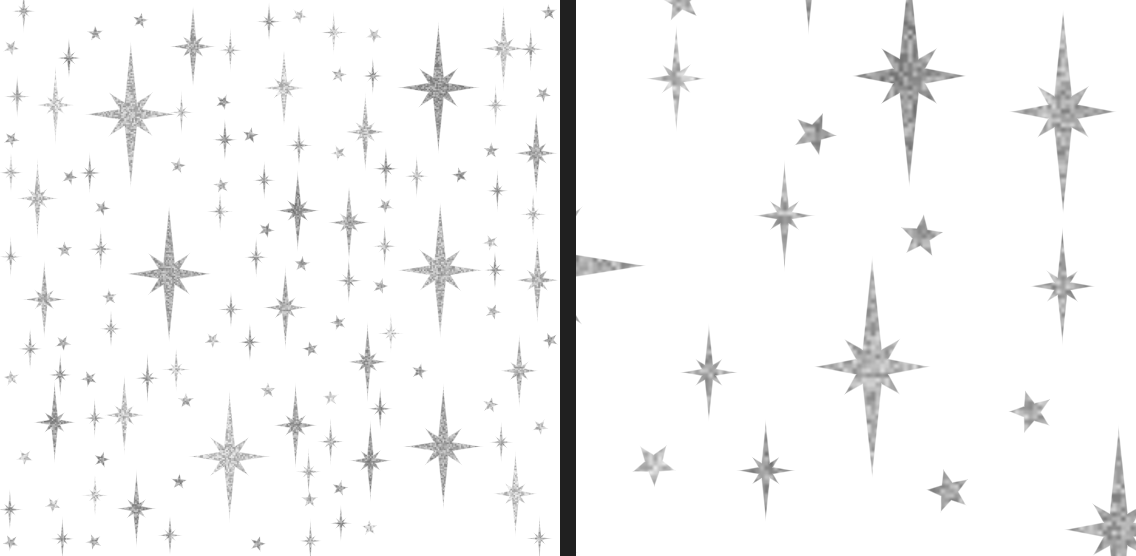
Left: the whole. Right: its middle third, enlarged.
Reproduce this pattern procedurally as a WebGL 1 fragment shader.

```glsl
precision highp float;
// Scattered silver glitter sparkles and small five-pointed stars on white.

uniform vec2 u_resolution;

const float PI = 3.14159265;

// A jittered grid whose columns are shifted at random.
struct Layer {
  vec2 cell;
  vec2 jitter;
  float stagger;
  float seed;
};

float hash(vec2 p, float seed) {
  return fract(sin(dot(p, vec2(127.1, 311.7)) + seed * 17.13) * 43758.5453);
}

float valueNoise(vec2 p, float seed) {
  vec2 i = floor(p), f = fract(p);
  f = f * f * (3.0 - 2.0 * f);
  float low = mix(hash(i, seed), hash(i + vec2(1.0, 0.0), seed), f.x);
  float high = mix(hash(i + vec2(0.0, 1.0), seed), hash(i + 1.0, seed), f.x);
  return mix(low, high, f.y);
}

// Grid placement
float columnShift(float column, Layer g) {
  return g.stagger * hash(vec2(column, 0.5), g.seed + 2.0);
}

vec2 nearCell(vec2 p, vec2 offset, Layer g) {
  float column = floor(p.x / g.cell.x) + offset.x;
  return vec2(column, floor(p.y / g.cell.y - columnShift(column, g)) + offset.y);
}

vec2 starCentre(vec2 id, Layer g) {
  vec2 wobble = vec2(hash(id, g.seed), hash(id, g.seed + 1.0)) - 0.5;
  return (id + 0.5 + g.jitter * wobble + vec2(0.0, columnShift(id.x, g))) * g.cell;
}

bool fits(vec2 centre, vec2 extent, vec2 canvas) {
  return all(greaterThan(centre, extent)) && all(lessThan(centre, canvas - extent));
}

// Shapes, as approximate signed distances
float rhombus(vec2 p, vec2 r) {
  return (abs(p.x) / r.x + abs(p.y) / r.y - 1.0) * r.x * r.y / length(r);
}

float sparkle(vec2 p, float tall, float wide) {
  p = abs(p);
  vec2 diagonal = vec2(p.x + p.y, p.x - p.y) * 0.7071;
  float cross = min(rhombus(p, vec2(0.105 * tall, tall)), rhombus(p, vec2(wide, 0.1 * tall)));
  return min(cross, rhombus(diagonal, vec2(0.68 * wide, 0.1 * tall)));
}

float fiveStar(vec2 p, float radius, float turn) {
  float sector = 2.0 * PI / 5.0;
  float a = abs(mod(atan(p.y, p.x) + turn, sector) - 0.5 * sector);
  vec2 q = length(p) * vec2(cos(a), sin(a));
  vec2 tip = vec2(radius, 0.0);
  vec2 edge = 0.43 * radius * vec2(cos(PI / 5.0), sin(PI / 5.0)) - tip;
  return dot(q - tip, normalize(vec2(edge.y, -edge.x)));
}

// True when p lies inside the clear zone of a large star
bool nearLarge(vec2 p, Layer large, vec2 zone) {
  bool hit = false;
  for (int k = 0; k < 9; k++) {
    vec2 id = nearCell(p, vec2(mod(float(k), 3.0), floor(float(k) / 3.0)) - 1.0, large);
    if (length((p - starCentre(id, large)) / zone) < 1.0) hit = true;
  }
  return hit;
}

bool mediumShown(vec2 centre, Layer large, vec2 canvas) {
  return fits(centre, vec2(0.03, 0.06), canvas) && !nearLarge(centre, large, vec2(0.1, 0.17));
}

bool nearMedium(vec2 p, Layer medium, Layer large, vec2 canvas) {
  bool hit = false;
  for (int k = 0; k < 9; k++) {
    vec2 id = nearCell(p, vec2(mod(float(k), 3.0), floor(float(k) / 3.0)) - 1.0, medium);
    vec2 centre = starCentre(id, medium);
    if (length((p - centre) / vec2(0.048, 0.085)) < 1.0 && mediumShown(centre, large, canvas)) hit = true;
  }
  return hit;
}

// Lays a star of grainy silver over the shade below
float paint(float shade, float d, float soft, float pick, float grain) {
  float silver = mix(0.6, 0.8, pick) + 0.34 * (grain - 0.5);
  return mix(shade, silver, 1.0 - smoothstep(-soft, soft, d));
}

void main() {
  vec2 p = gl_FragCoord.xy / u_resolution.y;
  vec2 canvas = vec2(u_resolution.x / u_resolution.y, 1.0);
  float soft = 0.9 / u_resolution.y;
  float grain = valueNoise(p * 360.0, 9.0);

  Layer large = Layer(vec2(canvas.x / 2.0, 1.0 / 3.0), vec2(0.7, 0.25), 0.0, 3.0);
  Layer medium = Layer(vec2(0.144, 0.2), vec2(0.5, 0.37), 1.0, 11.0);
  Layer small = Layer(vec2(0.072, 0.074), vec2(0.55, 0.42), 1.0, 23.0);

  float shade = 1.0;
  for (int k = 0; k < 9; k++) {
    vec2 offset = vec2(mod(float(k), 3.0), floor(float(k) / 3.0)) - 1.0;

    // Large sparkles
    vec2 id = nearCell(p, offset, large);
    vec2 centre = starCentre(id, large);
    float tall = mix(0.1, 0.132, hash(id, 5.0));
    float d = sparkle(p - centre, tall, 0.62 * tall);
    if (fits(centre, vec2(0.0), canvas)) shade = paint(shade, d, soft, hash(id, 6.0), grain);

    // Medium sparkles
    id = nearCell(p, offset, medium);
    centre = starCentre(id, medium);
    tall = mix(0.056, 0.066, hash(id, 7.0));
    d = sparkle(p - centre, tall, 0.52 * tall);
    if (d < soft && mediumShown(centre, large, canvas)) shade = paint(shade, d, soft, hash(id, 8.0), grain);

    // Small sparkles alternating with five-pointed stars
    id = nearCell(p, offset, small);
    centre = starCentre(id, small);
    tall = mix(0.026, 0.032, hash(id, 12.0));
    d = mod(id.x + id.y, 2.0) < 0.5 ? sparkle(p - centre, tall, 0.56 * tall)
      : fiveStar(p - centre, 0.0128, 2.0 * PI * hash(id, 13.0));
    if (d < soft && fits(centre, vec2(0.014, 0.02), canvas) && !nearLarge(centre, large, vec2(0.085, 0.145))
      && !nearMedium(centre, medium, large, canvas)) shade = paint(shade, d, soft, hash(id, 14.0), grain);
  }
  gl_FragColor = vec4(vec3(shade), 1.0);
}
```
